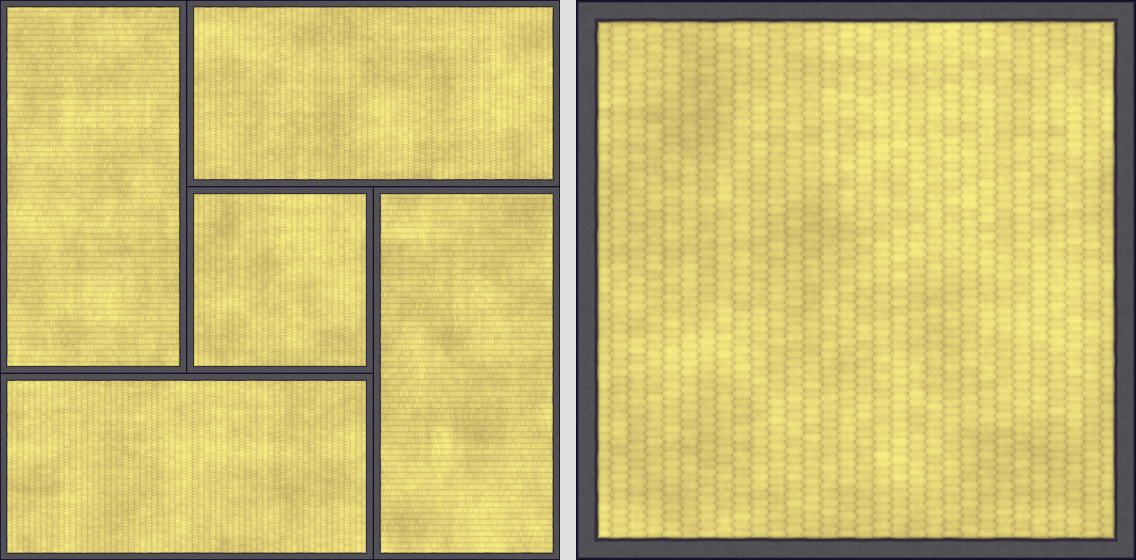
Left: the whole. Right: its middle third, enlarged.
This pattern is drawn by a three.js fragment shader. Its source:

```glsl
// Five woven straw mats in a pinwheel: four 2:1 mats around a square one.
// Each mat has a grey cloth border, dark seams, and a staggered rib weave
// that turns with the mat, mottled by layered value noise.

varying vec2 vUv;

float hash(vec2 p) {
  vec3 v = fract(vec3(p.xyx) * 0.1031);
  v += dot(v, v.yzx + 33.33);
  return fract((v.x + v.y) * v.z);
}

float noise(vec2 p) {
  vec2 i = floor(p), f = fract(p);
  f = f * f * (3.0 - 2.0 * f);
  return mix(mix(hash(i), hash(i + vec2(1.0, 0.0)), f.x),
             mix(hash(i + vec2(0.0, 1.0)), hash(i + vec2(1.0, 1.0)), f.x), f.y);
}

float fbm(vec2 p) {
  float sum = 0.0, amp = 0.5;
  for (int i = 0; i < 4; i++) {
    sum += amp * noise(p);
    p = p * 2.0 + 17.3;
    amp *= 0.5;
  }
  return sum / 0.9375;
}

// Lower left corner (xy) and size (zw) of the mat under p, on a 3 by 3 floor.
vec4 matAt(vec2 p) {
  if (p.x < 1.0 && p.y > 1.0) return vec4(0.0, 1.0, 1.0, 2.0);
  if (p.y > 2.0) return vec4(1.0, 2.0, 2.0, 1.0);
  if (p.x > 2.0) return vec4(2.0, 0.0, 1.0, 2.0);
  if (p.y < 1.0) return vec4(0.0, 0.0, 2.0, 1.0);
  return vec4(1.0, 1.0, 1.0, 1.0);
}

// Brightness offset of the weave; ribs run along y, reeds cross along x.
float weave(vec2 p) {
  vec2 w = p * vec2(32.0, 64.0);
  float rib = floor(w.x);
  w.y += 0.5 * mod(rib, 2.0);
  vec2 f = fract(w);
  float groove = smoothstep(0.22, 0.5, abs(f.x - 0.5));
  float gap = smoothstep(0.1, 0.5, abs(f.y - 0.5));
  float strand = hash(vec2(rib, floor(w.y)) + 5.0) - 0.5;
  return 0.15 - 0.22 * groove - 0.14 * gap - 0.24 * groove * gap + 0.2 * strand;
}

vec3 straw(vec2 p, vec2 along) {
  float blotch = fbm(p * 5.0 + 3.0) - 0.5;
  float streak = noise(along * vec2(26.0, 1.5) + 40.0)
               + noise(along * vec2(1.5, 34.0) + 70.0) - 1.0;
  float grain = noise(p * 120.0) - 0.5;
  float tone = 0.58 + 0.8 * blotch + 0.17 * streak + 0.16 * grain + weave(along);
  return mix(vec3(0.75, 0.66, 0.39), vec3(0.96, 0.92, 0.51), clamp(tone, 0.0, 1.0));
}

void main() {
  vec2 p = vUv * 3.0;
  vec4 tile = matAt(p);
  vec2 q = p - tile.xy;
  vec2 toEdge = min(q, tile.zw - q);
  float edge = min(toEdge.x, toEdge.y);

  // Tall mats carry the weave turned by a quarter.
  vec2 along = tile.w > tile.z ? q.yx : q;
  vec3 reed = straw(p, along + tile.xy * 2.0);
  reed *= mix(0.72, 1.0, smoothstep(0.038, 0.046, edge));

  // Cloth border with a fine thread grain.
  vec3 cloth = vec3(0.32, 0.315, 0.335) + 0.025 * (noise(p * 150.0) - 0.5);

  // Dark line where straw meets cloth, slightly frayed, and seam between mats.
  float fray = 0.002 * (noise(p * 45.0) - 0.5);
  float hem = 1.0 - smoothstep(0.001, 0.005, abs(edge - 0.036 + fray));
  float seam = 1.0 - smoothstep(0.002, 0.006, edge);

  vec3 color = mix(cloth, reed, smoothstep(0.035, 0.040, edge + fray));
  color = mix(color, vec3(0.17, 0.15, 0.20), 0.85 * hem);
  color = mix(color, vec3(0.08, 0.07, 0.16), seam);
  gl_FragColor = vec4(color, 1.0);
}
```
